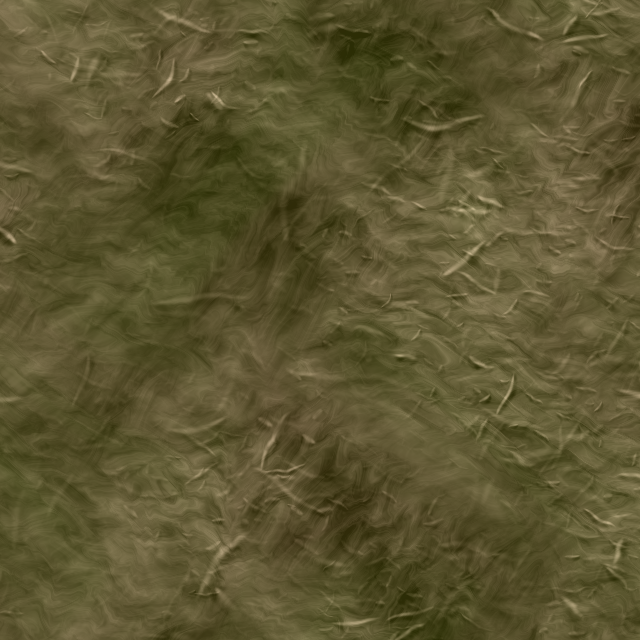
This texture is drawn by a three.js fragment shader. Its source:

```glsl
varying vec2 vUv;

vec4 hash4(vec2 cell) {
  vec4 s = vec4(dot(cell, vec2(127.1, 311.7)), dot(cell, vec2(269.5, 183.3)),
                dot(cell, vec2(419.2, 371.9)), dot(cell, vec2(83.7, 241.1)));
  return fract(sin(s) * 43758.55);
}

// Coordinates in a frame turned by the angle
mat2 turn(float angle) {
  float c = cos(angle), s = sin(angle);
  return mat2(c, -s, s, c);
}

// Layered, warped sines, about -1 to 1
float ripple(vec2 p) {
  float sum = 0.0, amp = 0.5;
  for (int i = 0; i < 5; i++) {
    p += 0.75 * sin(p.yx * 1.3 + vec2(1.7, 4.1) + float(i));
    sum += amp * sin(p.x) * sin(p.y + 0.8);
    p = turn(0.65) * p * 1.75 + 2.3;
    amp *= 0.66;
  }
  return sum;
}

// Bent, tapered straws, one per cell: x is the lit edge, y the shade below
vec2 straws(vec2 p, float width) {
  vec2 result = vec2(0.0);
  for (int j = -1; j <= 1; j++) {
    for (int i = -1; i <= 1; i++) {
      vec2 cell = floor(p) + vec2(float(i), float(j));
      vec4 place = hash4(cell);
      vec4 form = hash4(cell + 57.3);

      // Most lie nearly flat, the rest lean up to the right
      float angle = place.z < 0.7 ? -0.2 + (form.x - 0.5) * 1.1
                                  : 0.95 + (form.x - 0.5) * 0.8;
      vec2 d = turn(angle) * (p - cell - place.xy);
      d.y += (form.y - 0.5) * 0.9 * d.x * d.x
           + 0.018 * sin(d.x * 9.0 + form.z * 6.3);

      float reach = 0.22 + 0.55 * place.w * place.w;
      float along = d.x / reach;
      float taper = max(1.0 - along * along, 0.0);
      float w = width * (0.35 + 0.65 * taper) * (0.6 + 0.8 * form.z);
      float strength = (0.15 + 0.85 * form.w * form.w) * smoothstep(0.0, 0.6, taper);
      strength *= 0.8 + 0.2 * sin(d.x * 17.0 + form.y * 20.0);
      float lit = 1.0 - smoothstep(0.1 * w, 1.2 * w, abs(d.y));
      float shade = 1.0 - smoothstep(0.0, 2.0 * w, abs(d.y + 1.8 * w));
      result = max(result, strength * vec2(lit, shade));
    }
  }
  return result;
}

void main() {
  // Broad patches of light, tint and litter
  float patches = ripple(vUv * 7.0 + 3.0);
  float tint = ripple(vUv * 6.0 + 21.0);
  float tufts = ripple(vUv * vec2(19.0, 27.0) + 60.0);
  float litter = smoothstep(-0.4, 0.5, ripple(vUv * 8.0 + 40.0) + 0.8 * (vUv.x - 0.5));

  // Matted fibres in two directions
  vec2 sway = vUv + 0.02 * vec2(patches, tint);
  float flat_fibre = ripple((turn(-0.25) * sway) * vec2(38.0, 95.0) + 2.0 * tint);
  float lean_fibre = ripple((turn(0.85) * sway) * vec2(34.0, 90.0) + 2.0 * patches);
  float fibre = mix(flat_fibre, lean_fibre, smoothstep(-0.2, 0.5, tint - patches));

  float tone = 0.362 + 0.125 * patches + 0.05 * tufts + 0.035 * (litter - 0.5);
  tone += (0.08 + 0.05 * litter) * fibre;

  // Fine grass, then short straws, then a few long ones
  vec2 warp = vUv + 0.003 * sin(vUv.yx * 41.0 + 3.0 * patches);
  vec2 fine = straws(warp * 31.0 + 5.0, 0.095);
  vec2 small = straws(warp * 19.0 + 13.0, 0.08);
  vec2 medium = straws(warp * 10.0 + 29.0, 0.055);
  vec2 large = straws(turn(0.1) * warp * 5.5 + 71.0, 0.036);
  float cover = 0.2 + 0.8 * litter;
  tone += cover * (0.17 * fine.x - 0.1 * fine.y);
  tone += cover * (0.25 * small.x - 0.13 * small.y);
  tone += cover * (0.34 * medium.x - 0.15 * medium.y);
  tone += (0.5 + 0.5 * litter) * (0.28 * large.x - 0.13 * large.y);
  tone = clamp(tone, 0.18, 0.8);

  // Olive to pale straw, drifting between green and dusty brown
  vec3 colour = vec3(tone, 0.89 * tone + 0.012, 0.89 * tone - 0.132);
  colour += tint * vec3(0.02, -0.008, 0.018);
  gl_FragColor = vec4(colour, 1.0);
}
```
